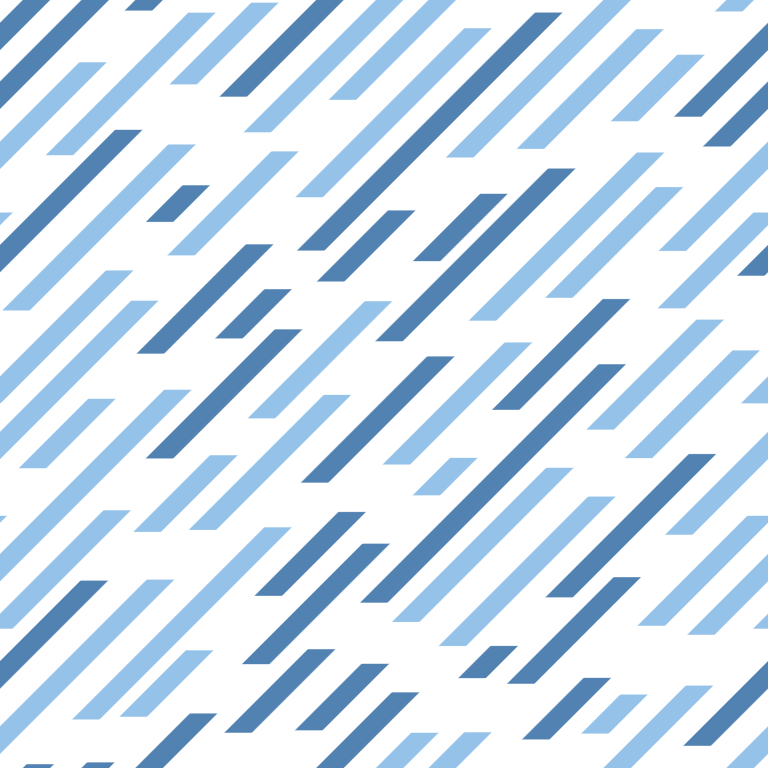
A Shadertoy shader for this pattern:

```glsl
const vec3 WHITE = vec3(1.0);
const vec3 LIGHT_BLUE = vec3(0.58, 0.76, 0.91);
const vec3 DARK_BLUE = vec3(0.32, 0.51, 0.70);

const float LANES = 13.0;         // whole number of diagonal lanes per tile
const float STRIPE_WIDTH = 0.0358; // measured along the horizontal
const float SIDE_JITTER = 0.022;
const float DARK_SHARE = 0.4;
const int MAX_STRIPES = 5;

float hash(vec2 p) {
    return fract(sin(dot(p, vec2(127.1, 311.7))) * 43758.5453);
}

// Signed difference on a circle of length 1
float wrapDelta(float a, float b) {
    return fract(a - b + 0.5) - 0.5;
}

// Irregular border between two stripes of a lane, wrapping after count
float border(float lane, float index, float count) {
    float jitter = hash(vec2(lane, mod(index, count) + 20.0)) - 0.5;
    return (index + 0.62 * jitter) / count;
}

// Smooth coverage from a signed distance, negative inside
float coverage(float dist, float pixel) {
    return clamp(0.5 - dist / pixel, 0.0, 1.0);
}

// Slanted bar with level ends: offset.x across the lane, offset.y upward
float slantedBar(vec2 offset, vec2 halfSize, float pixel) {
    vec2 dist = abs(offset) - halfSize;
    return coverage(dist.x * inversesqrt(2.0), pixel) * coverage(dist.y, pixel);
}

vec3 stripeColor(float lane, float index) {
    float tone = fract(hash(vec2(lane, 70.0)) + index * 0.618);
    return tone < DARK_SHARE ? DARK_BLUE : LIGHT_BLUE;
}

vec3 drawLane(vec3 color, float lane, vec2 sheared, float pixel) {
    float count = 4.0 + step(0.5, hash(vec2(lane, 3.0)));
    float laneShift = hash(vec2(lane, 7.0));

    for (int i = 0; i < MAX_STRIPES; i++) {
        float index = float(i);
        if (index >= count) break;

        // Length and place along the lane
        float start = border(lane, index, count);
        float span = border(lane, index + 1.0, count) - start;
        float gap = mix(0.045, 0.08, hash(vec2(lane, index + 40.0)));
        gap = min(gap, 0.6 * span);

        // Place across the lane
        float sideShift = SIDE_JITTER * (hash(vec2(lane, index + 60.0)) - 0.5);
        vec2 center = vec2((lane + 0.5) / LANES + sideShift,
                           start + 0.5 * span + laneShift);

        vec2 offset = vec2(wrapDelta(sheared.x, center.x),
                           wrapDelta(sheared.y, center.y));
        vec2 halfSize = 0.5 * vec2(STRIPE_WIDTH, span - gap);
        color = mix(color, stripeColor(lane, index),
                    slantedBar(offset, halfSize, pixel));
    }
    return color;
}

void mainImage(out vec4 fragColor, in vec2 fragCoord) {
    vec2 uv = fragCoord / iResolution.xy;
    float pixel = 1.2 / min(iResolution.x, iResolution.y);

    // A whole-number shear keeps the tile seamless
    vec2 sheared = vec2(fract(uv.x - uv.y), uv.y);
    float lane = min(floor(sheared.x * LANES), LANES - 1.0);

    fragColor = vec4(drawLane(WHITE, lane, sheared, pixel), 1.0);
}
```
